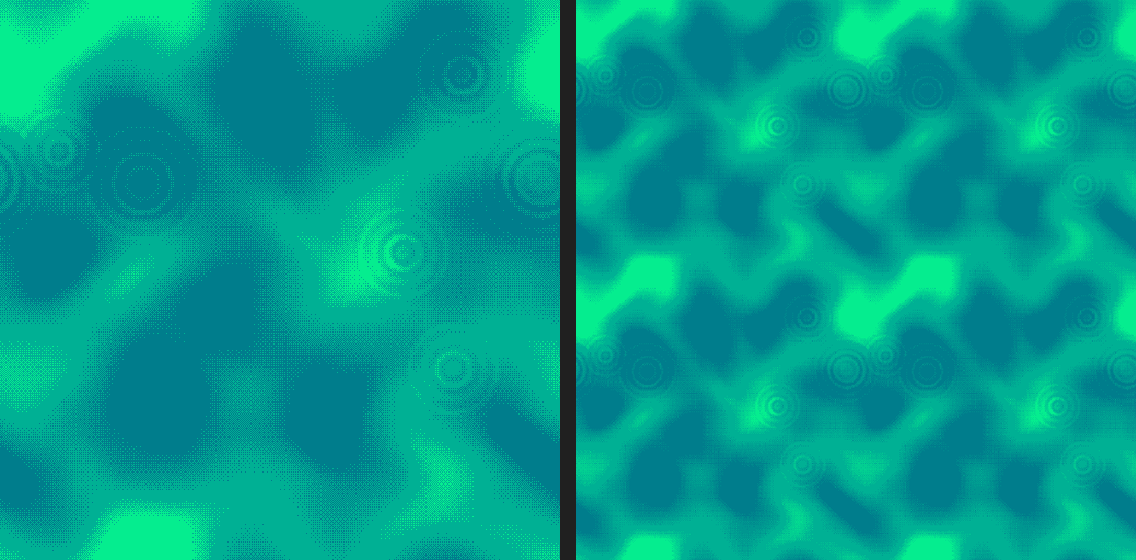
Left: one tile. Right: repeated 2 by 2.
Reproduce this texture procedurally as a WebGL 2 fragment shader.

```glsl
#version 300 es
precision highp float;
// Dithered three-tone water: soft dark pools, bright glints and ring ripples.

#define GRID 512.0          // dither cells per side, a multiple of 8
#define POOLS 3.0           // cellular repeats per side
#define JITTER 0.8          // scatter of the pool centres
#define SOFTNESS 14.0       // higher gives sharper ridges between pools
#define POOL_EDGE 0.375     // level between deep and middle tone
#define GLINT_EDGE 0.675    // level between middle and bright tone
#define POOL_SPREAD 0.29    // dither width around the pools
#define GLINT_SPREAD 0.19   // dither width around the glints
#define DEEP_FLOOR 0.22     // flattens pool centres so ripples show there
#define RIPPLES 6
#define RIPPLE_GAP 0.024    // distance between rings
#define RIPPLE_HEIGHT 0.09

const float TAU = 6.2831853;
const vec3 DEEP = vec3(0.00, 0.49, 0.55);
const vec3 MIDDLE = vec3(0.00, 0.69, 0.58);
const vec3 BRIGHT = vec3(0.02, 0.93, 0.56);

uniform vec2 u_resolution;
out vec4 fragColor;

vec2 hash2(vec2 p) {
    vec3 q = fract(p.xyx * vec3(0.1031, 0.1030, 0.0973) + 0.137);
    q += dot(q, q.yzx + 33.33);
    return fract((q.xx + q.yz) * q.zy);
}

// Ordered 8x8 dither threshold, centred on zero
float bayer2(vec2 cell) {
    cell = mod(floor(cell), 2.0);
    return fract(cell.x * 0.5 + cell.y * 0.75);
}

float bayer8(vec2 cell) {
    float threshold = bayer2(cell) + bayer2(cell / 2.0) / 4.0 + bayer2(cell / 4.0) / 16.0;
    return threshold + 1.0 / 128.0 - 0.5;
}

// Wrapping shears that bend the pools without changing their area
vec2 bend(vec2 p) {
    p.x += 0.030 * sin(TAU * (2.0 * p.y + 0.65)) + 0.012 * sin(TAU * 5.0 * p.y);
    p.y += 0.045 * sin(TAU * (2.0 * p.x + 0.10)) + 0.012 * sin(TAU * 4.0 * p.x);
    return p;
}

// Smooth distance to the nearest scattered centre, wrapping at the edges
float pools(vec2 p, float count) {
    p *= count;
    vec2 base = floor(p);
    float sum = 0.0;
    for (int y = -1; y <= 1; y++) {
        for (int x = -1; x <= 1; x++) {
            vec2 cell = base + vec2(x, y);
            vec2 seed = mod(cell, count) + count - POOLS;
            vec2 centre = cell + 0.5 + JITTER * (hash2(seed) - 0.5);
            sum += exp(-SOFTNESS * distance(p, centre));
        }
    }
    return -log(sum) / SOFTNESS;
}

// Layered sines with whole wave counts
float swell(vec2 p) {
    return 0.055 * (sin(TAU * p.x + 1.9)
                  + sin(TAU * (p.x + 2.0 * p.y) + 1.0)
                  + sin(TAU * (2.0 * p.y - p.x) + 4.0)
                  + sin(TAU * (3.0 * p.x + 2.0 * p.y) + 2.3))
         + 0.02 * sin(TAU * (4.0 * p.x + 5.0 * p.y));
}

// Grouped rings around scattered drops
float ripples(vec2 p) {
    float height = 0.0;
    for (int i = 0; i < RIPPLES; i++) {
        vec2 drop = hash2(vec2(float(i) + 11.0, 5.0 + 3.0 * float(i)));
        float radius = mix(0.07, 0.13, hash2(vec2(float(i), 41.0)).x);
        float d = length(fract(p - drop + 0.5) - 0.5);
        float group = 0.6 + 0.4 * cos(TAU * (d - radius) / (3.0 * RIPPLE_GAP));
        float fade = smoothstep(0.0, 0.02, d) * (1.0 - smoothstep(0.75 * radius, radius, d));
        height += fade * group * sin(TAU * (d - radius) / RIPPLE_GAP);
    }
    return RIPPLE_HEIGHT * height;
}

void main() {
    vec2 cell = floor(gl_FragCoord.xy / u_resolution * GRID);
    vec2 p = (cell + 0.5) / GRID;

    // Water level from broad pools, smaller eddies, swell and ripples
    vec2 bent = bend(p);
    float eddies = 0.22 * (pools(bent, 2.0 * POOLS) - 0.4);
    float level = max(pools(bent, POOLS) + eddies + swell(p), DEEP_FLOOR) + ripples(p);

    // Dither into three tones
    float dither = bayer8(cell);
    vec3 colour = mix(DEEP, MIDDLE, step(POOL_EDGE, level + POOL_SPREAD * dither));
    colour = mix(colour, BRIGHT, step(GLINT_EDGE, level + GLINT_SPREAD * dither));
    fragColor = vec4(colour, 1.0);
}
```
